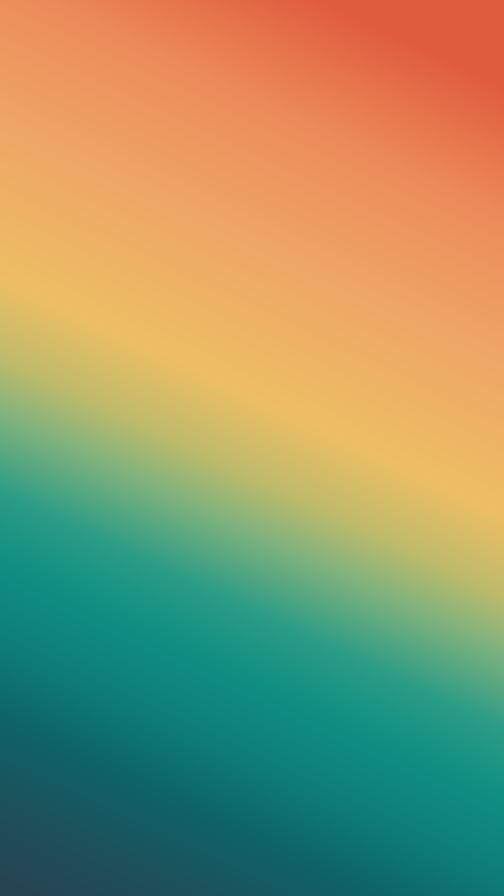
A WebGL 1 fragment shader for this background:

```glsl
precision highp float;
// A soft diagonal sunset gradient: red, orange and gold above, teal and navy below.
// One slanted depth value runs from the top right to the lower left corner,
// and a chain of linear blends turns it into colour.

uniform vec2 u_resolution;

// Blends towards the next colour as depth goes from one stop to the following.
vec3 blendTo(vec3 base, vec3 next, float start, float end, float depth) {
  return mix(base, next, clamp((depth - start) / (end - start), 0.0, 1.0));
}

void main() {
  vec2 uv = gl_FragCoord.xy / u_resolution;
  float depth = 1.0 - uv.y - 0.264 * uv.x;

  // Warm half
  vec3 color = vec3(0.875, 0.36, 0.24);
  color = blendTo(color, vec3(0.925, 0.545, 0.35), -0.17, -0.02, depth);
  color = blendTo(color, vec3(0.933, 0.645, 0.40), -0.02, 0.13, depth);
  color = blendTo(color, vec3(0.93, 0.745, 0.39), 0.13, 0.31, depth);

  // Gold fades through green into teal
  color = blendTo(color, vec3(0.745, 0.73, 0.42), 0.31, 0.40, depth);
  color = blendTo(color, vec3(0.51, 0.70, 0.49), 0.40, 0.46, depth);
  color = blendTo(color, vec3(0.17, 0.61, 0.525), 0.46, 0.55, depth);
  color = blendTo(color, vec3(0.06, 0.56, 0.51), 0.55, 0.625, depth);

  // Deep corner
  color = blendTo(color, vec3(0.055, 0.485, 0.475), 0.625, 0.72, depth);
  color = blendTo(color, vec3(0.05, 0.39, 0.41), 0.72, 0.80, depth);
  color = blendTo(color, vec3(0.11, 0.32, 0.36), 0.80, 0.89, depth);
  color = blendTo(color, vec3(0.15, 0.27, 0.325), 0.89, 0.98, depth);

  gl_FragColor = vec4(color, 1.0);
}
```
